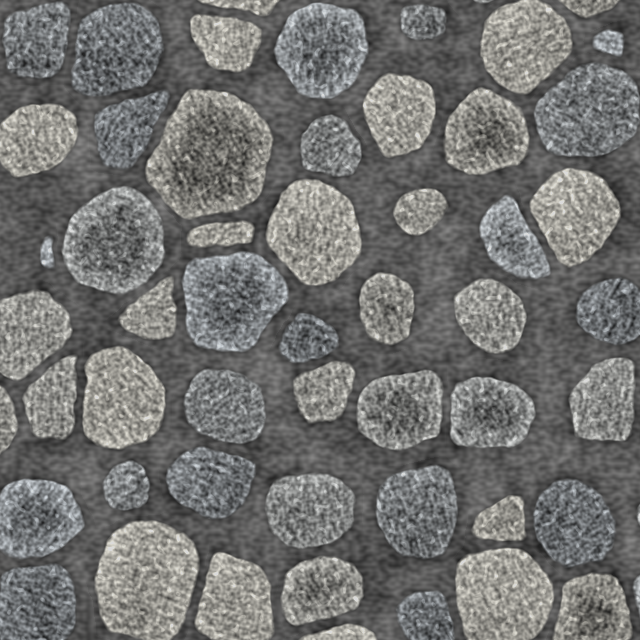
A WebGL 2 fragment shader for this texture:

```glsl
#version 300 es
precision highp float;
// Rough grey fieldstones of mixed size bedded in dark mortar.

uniform vec2 u_resolution;
out vec4 fragColor;

const float TAU = 6.2831853;
const float CELLS = 7.0;      // stone sites per canvas height
const float GAP = 0.055;      // half joint width, in cells

struct Stone {
    float edge;    // distance to the outline, positive inside, in cells
    float radius;
    vec2 local;    // position relative to the stone centre
    vec2 id;
};

float hash(vec2 p) {
    vec3 q = fract(p.xyx * vec3(0.1031, 0.1030, 0.0973));
    q += dot(q, q.yzx + 33.33);
    return fract((q.x + q.y) * q.z);
}

vec2 rotate(vec2 p, float angle) {
    float c = cos(angle), s = sin(angle);
    return vec2(c * p.x - s * p.y, s * p.x + c * p.y);
}

float cornerSlope(vec2 corner, vec2 offset) {
    float angle = TAU * hash(corner);
    return dot(vec2(cos(angle), sin(angle)), offset);
}

float gradientNoise(vec2 p) {
    vec2 i = floor(p), f = p - i;
    vec2 w = f * f * f * (f * (f * 6.0 - 15.0) + 10.0);
    vec2 e = vec2(1.0, 0.0);
    float low = mix(cornerSlope(i, f), cornerSlope(i + e, f - e), w.x);
    float high = mix(cornerSlope(i + e.yx, f - e.yx), cornerSlope(i + 1.0, f - 1.0), w.x);
    return 1.4 * mix(low, high, w.y);
}

float smoothMin(float a, float b, float k) {
    float h = max(k - abs(a - b), 0.0) / k;
    return min(a, b) - 0.25 * k * h * h;
}

vec2 siteCentre(vec2 id) {
    return id + 0.5 + 0.56 * (vec2(hash(id + 11.3), hash(id + 47.9)) - 0.5);
}

float siteRadius(vec2 id) {
    float parity = mod(id.x + id.y, 2.0);
    return mix(0.3, 0.84, mix(hash(id + 5.7), parity, 0.3));
}

// Rounded, irregular convex polygon
float chippedPolygon(vec2 q, float radius, vec2 id) {
    float rounding = mix(0.08, 0.3, hash(id + 71.0));
    q = rotate(q, TAU * hash(id + 3.1));
    q.y *= mix(1.0, 1.3, hash(id + 19.0));
    float d = radius * 1.02 - length(q);
    for (int k = 0; k < 7; k++) {
        float n = float(k);
        float angle = TAU * (n + 0.7 * hash(id + n * 2.3)) / 7.0;
        float reach = radius * mix(0.74, 1.04, hash(id + 90.0 + n * 1.7));
        d = smoothMin(d, reach - dot(q, vec2(cos(angle), sin(angle))), rounding);
    }
    return d;
}

// Nearest weighted site, trimmed by the joints to its neighbours
Stone findStone(vec2 p) {
    vec2 cell = floor(p), id = cell;
    float best = 1e5;
    for (int k = 0; k < 9; k++) {
        vec2 other = cell + vec2(k % 3 - 1, k / 3 - 1);
        vec2 q = p - siteCentre(other);
        float r = siteRadius(other), power = dot(q, q) - r * r;
        if (power < best) { best = power; id = other; }
    }
    vec2 centre = siteCentre(id), local = p - centre;
    float radius = siteRadius(id);
    float edge = chippedPolygon(local, radius, id);
    for (int k = 0; k < 25; k++) {
        if (k == 12) continue;
        vec2 other = id + vec2(k % 5 - 2, k / 5 - 2);
        vec2 across = siteCentre(other) - centre;
        float span = length(across), r = siteRadius(other);
        float joint = 0.5 * (span * span + radius * radius - r * r) / span;
        edge = smoothMin(edge, joint - dot(local, across) / span - GAP, 0.12);
    }
    return Stone(edge, radius, local, id);
}

vec3 mortarColour(vec2 p, float edge) {
    float tone = 0.365 + 0.10 * gradientNoise(p * 11.0) + 0.08 * gradientNoise(p * 38.0);
    tone += 0.11 * gradientNoise(p * vec2(85.0, 125.0));
    tone -= 0.12 * exp(min(edge, 0.0) / 0.05);   // contact shadow
    return vec3(tone) * vec3(1.0, 0.995, 0.99);
}

vec3 stoneColour(vec2 p, Stone s) {
    float kind = hash(s.id + 131.0);
    float mottled = step(0.72, hash(s.id + 157.0));
    vec2 grainPos = rotate(p, TAU * hash(s.id + 23.0)) + s.id * 3.7;
    float streaks = gradientNoise(grainPos * vec2(65.0, 130.0));
    float grit = gradientNoise(grainPos * 165.0);
    float patches = gradientNoise(grainPos * 13.0);
    float tone = mix(0.41, 0.59, smoothstep(0.1, 0.75, kind));
    float core = smoothstep(0.06, 0.32, s.edge + 0.16 * patches);
    tone = mix(tone, mix(0.56, 0.37, core), mottled);
    tone += 0.08 * patches + 0.20 * streaks + 0.19 * grit;
    tone += 0.17 * smoothstep(0.25, 0.6, gradientNoise(grainPos * 88.0 + 9.0));   // flecks
    tone += 0.05 * dot(s.local, vec2(-0.4, 0.9)) / s.radius;                      // sky light
    tone += 0.07 * (1.0 - smoothstep(0.02, 0.09, s.edge));                        // worn rim
    vec3 tint = mix(vec3(0.97, 1.0, 1.025), vec3(1.012, 1.0, 0.955), smoothstep(0.15, 0.7, kind));
    return tone * tint;
}

void main() {
    vec2 p = gl_FragCoord.xy / u_resolution.y;
    vec2 wobble = 0.006 * vec2(gradientNoise(p * 17.0), gradientNoise(p * 17.0 + 40.0));
    wobble += 0.0025 * vec2(gradientNoise(p * 55.0), gradientNoise(p * 55.0 + 70.0));
    Stone s = findStone((p + wobble) * CELLS + 20.0);
    float blur = 0.012 + 0.6 * CELLS / u_resolution.y;
    float cover = smoothstep(-blur, blur, s.edge);
    vec3 colour = mix(mortarColour(p, s.edge), stoneColour(p, s), cover);
    fragColor = vec4(clamp(colour, 0.13, 0.86), 1.0);
}
```
